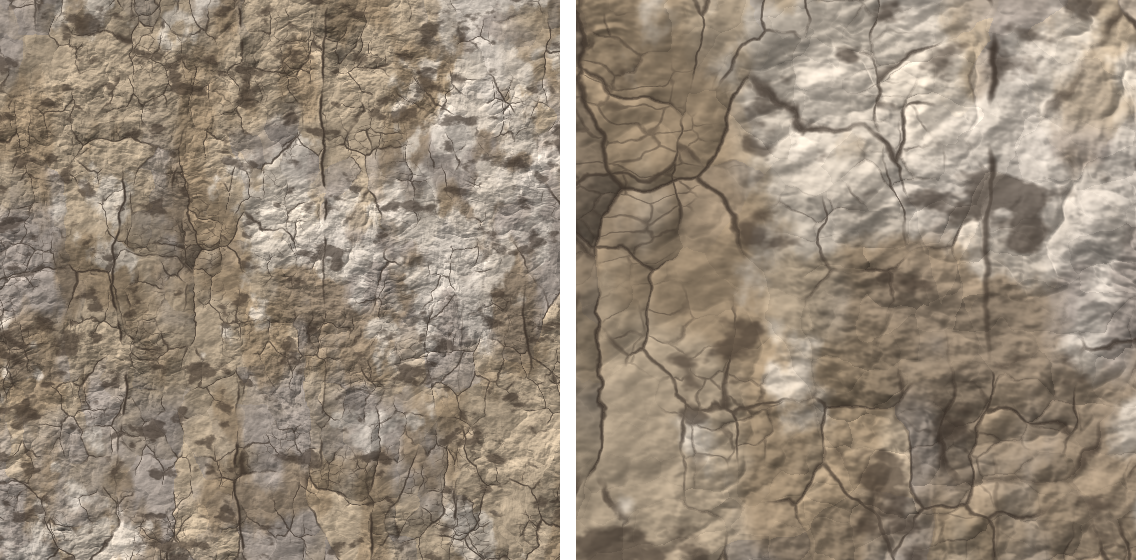
Left: the whole. Right: its middle third, enlarged.
Reproduce this texture procedurally as a Shadertoy shader.

```glsl
// Weathered cliff face: jagged stone blocks at three sizes get flat facet shades,
// over a creased noise relief lit from the upper left. Rust, pale lime, rubble
// ledges, pits, broken joints and long upright seams are layered on top.

const vec3 GREY_STONE  = vec3(0.585, 0.545, 0.512);
const vec3 OCHRE_STONE = vec3(0.605, 0.545, 0.465);
const vec3 RUST_STAIN  = vec3(0.490, 0.420, 0.335);
const vec3 PALE_LIME   = vec3(0.770, 0.735, 0.690);
const vec3 CRACK_DARK  = vec3(0.235, 0.195, 0.165);

const vec2 LARGE_CELLS = vec2(9.0, 5.5);
const vec2 MID_CELLS   = vec2(21.0, 16.0);
const vec2 SMALL_CELLS = vec2(38.0, 58.0);
const vec2 LIGHT_DIR   = vec2(-0.55, 0.85);
const float LIGHT_GAIN = 0.85;
const float SLOPE_STEP = 0.0016;
const float SEAM_COUNT = 8.0;

vec2 hash2(vec2 p) {
    vec3 q = fract(p.xyx * vec3(0.1031, 0.1030, 0.0973));
    q += dot(q, q.yzx + 33.33);
    return fract((q.xx + q.yz) * q.zy);
}

float noise(vec2 p) {
    vec2 i = floor(p), f = fract(p);
    f = f * f * (3.0 - 2.0 * f);
    float low  = mix(hash2(i).x, hash2(i + vec2(1, 0)).x, f.x);
    float high = mix(hash2(i + vec2(0, 1)).x, hash2(i + vec2(1, 1)).x, f.x);
    return mix(low, high, f.y);
}

float fbm(vec2 p) {
    float sum = 0.0, amp = 0.516;
    for (int i = 0; i < 5; i++) {
        sum += amp * noise(p);
        p = mat2(1.6, 1.2, -1.2, 1.6) * p + 17.3;
        amp *= 0.5;
    }
    return sum;
}

// Angular blocks: x = facet shade, y = gap to the joint, z = block id,
// w = rim light, positive on the side that faces the light
vec4 facets(vec2 p) {
    vec2 base = floor(p), f = fract(p), nearCell = base, toSeed = vec2(0);
    float d1 = 9.0, d2 = 9.0;
    for (int y = -1; y <= 1; y++)
    for (int x = -1; x <= 1; x++) {
        vec2 g = vec2(x, y);
        vec2 r = g + 0.1 + 0.8 * hash2(base + g) - f;
        float d = mix(length(r), max(abs(r.x), abs(r.y)), 0.6);
        if (d < d1) {
            d2 = d1;
            d1 = d;
            nearCell = base + g;
            toSeed = r;
        } else d2 = min(d2, d);
    }
    vec2 tilt = hash2(nearCell + 71.0) - 0.5;
    float gap = d2 - d1;
    float side = -dot(toSeed, LIGHT_DIR) / (length(toSeed) + 0.05);
    float rim = side * (1.0 - smoothstep(0.0, 0.3, gap));
    return vec4(dot(tilt, LIGHT_DIR), gap, hash2(nearCell + 137.0).x, rim);
}

// Broken horizontal ledges
float rubble(vec2 p) {
    float y = p.y + 0.14 * (fbm(p * vec2(4.0, 7.0) + 5.0) - 0.5);
    float band = max(1.0 - abs(y - 0.82) / 0.10, 1.0 - abs(y - 0.36) / 0.09);
    return smoothstep(0.0, 0.7, band);
}

// Swelling stone with sharp creases where it is rough
float relief(vec2 p, float rough) {
    float swell = fbm(p * vec2(9.0, 7.0) + 2.0);
    float crease = abs(2.0 * fbm(p * vec2(14.0, 17.0) + 1.5 * swell) - 1.0);
    float chips = abs(2.0 * fbm(p * vec2(34.0, 46.0) + 50.0) - 1.0);
    return 0.026 * swell + rough * (0.011 * crease + 0.0032 * chips);
}

// Long upright seams: x = dark gap, y = soft shadow on the right side
vec2 seams(vec2 p) {
    vec2 result = vec2(0);
    float jag = 0.014 * (fbm(p * vec2(14.0, 34.0)) - 0.5);
    for (float i = 0.0; i < SEAM_COUNT; i++) {
        float x = (i + 0.2 + 0.6 * hash2(vec2(i, 3.0)).x) / SEAM_COUNT + jag;
        x += 0.035 * (noise(vec2(p.y * 6.0, i * 5.0)) - 0.5);
        float open = smoothstep(0.45, 0.75, noise(vec2(p.y * 5.0 + i * 3.0, i * 7.0)));
        open *= smoothstep(0.15, 0.45, noise(vec2(p.y * 32.0, i * 11.0)));
        float d = p.x - x;
        float gap = open * (1.0 - smoothstep(0.0003, 0.0012 + 0.003 * open, abs(d)));
        float shadow = open * smoothstep(-0.002, 0.001, d) * exp(-max(d, 0.0) / 0.014);
        result = max(result, vec2(gap, shadow));
    }
    return result;
}

void mainImage(out vec4 fragColor, in vec2 fragCoord) {
    vec2 p = fragCoord / iResolution.xy;
    float ledge = rubble(p);
    float rough = 0.45 + 0.75 * smoothstep(0.40, 0.62, fbm(p * 5.5 + 33.0) + 0.14 * ledge);

    // Blocks with ragged outlines
    vec2 q = p + 0.06 * (vec2(fbm(p * 8.0), fbm(p * 8.0 + 41.0)) - 0.5);
    q += 0.012 * (vec2(fbm(p * 48.0 + 7.0), fbm(p * 48.0 + 83.0)) - 0.5);
    vec4 large = facets(q * LARGE_CELLS);
    vec4 mid   = facets(q * MID_CELLS + 9.0);
    vec4 small = facets(q * SMALL_CELLS + 23.0);

    // Relief light
    float h = relief(p, rough);
    vec2 grad = vec2(relief(p + vec2(SLOPE_STEP, 0), rough), relief(p + vec2(0, SLOPE_STEP), rough)) - h;
    float slope = -dot(grad, LIGHT_DIR) / SLOPE_STEP;
    float shade = LIGHT_GAIN * slope / (1.0 + 1.2 * abs(slope));
    shade += 0.13 * large.x + 0.17 * mid.x + 0.13 * rough * small.x;

    // Stone tint with rust streaks
    float warmth = fbm(p * 4.5 + 3.0) + 0.26 * (large.z - 0.5) + 0.16 * (mid.z - 0.5) + 0.10 * ledge;
    vec3 color = mix(GREY_STONE, OCHRE_STONE, smoothstep(0.34, 0.60, warmth));
    float streak = fbm(p * vec2(15.0, 8.0) + 60.0) + 0.08 * ledge;
    color = mix(color, RUST_STAIN, 0.65 * smoothstep(0.50, 0.68, streak));
    color *= 1.0 + 0.12 * (large.z - 0.5) + 0.10 * (mid.z - 0.5);

    // Flaking lime
    float lime = fbm(p * vec2(6.0, 5.0) + 90.0) + 0.55 * (fbm(p * vec2(30.0, 24.0) + 12.0) - 0.5);
    color = mix(color, PALE_LIME, 0.70 * smoothstep(0.58, 0.69, lime));

    // Joints that open and close
    float open = smoothstep(0.46, 0.64, fbm(p * 12.0 + 25.0));
    float crumble = smoothstep(0.44, 0.62, fbm(p * 19.0 + 66.0) + 0.07 * ledge);
    shade += 0.20 * open * large.w + 0.14 * crumble * mid.w + 0.10 * crumble * rough * small.w;
    float joint = 0.75 * open * (1.0 - smoothstep(0.004, 0.032, large.y));
    joint = max(joint, 0.65 * crumble * (1.0 - smoothstep(0.008, 0.060, mid.y)));
    joint = max(joint, 0.40 * open * crumble * (1.0 - smoothstep(0.01, 0.11, small.y)));

    // Pits, grain and seams
    float pit = smoothstep(0.62, 0.74, fbm(p * vec2(25.0, 38.0) + 4.0) + 0.04 * (rough - 0.8));
    float grain = 0.6 * fbm(p * 80.0) + 0.4 * noise(p * 250.0) - 0.5;
    vec2 seam = seams(p);
    color *= (1.0 + shade + 0.20 * grain) * (1.0 - 0.24 * seam.y);
    color = mix(color, CRACK_DARK, max(max(joint, 0.6 * pit), 0.85 * seam.x));

    fragColor = vec4(clamp(color, 0.0, 1.0), 1.0);
}
```
